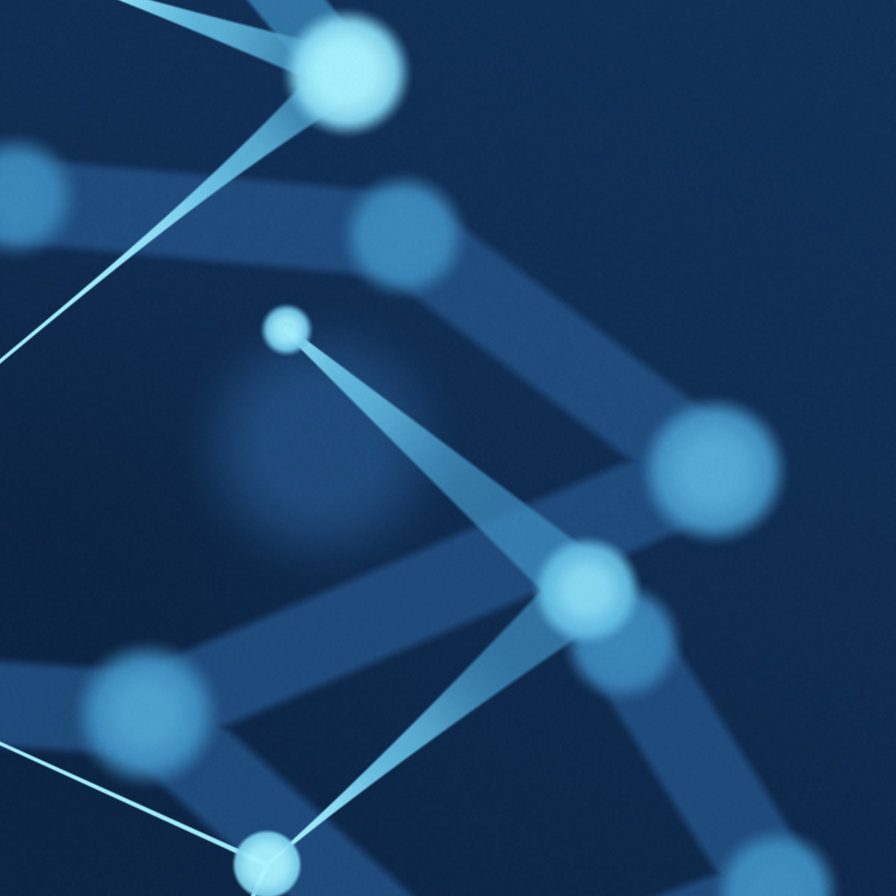
Write a Shadertoy shader that draws this background.

```glsl
// A lattice of glowing blue spheres joined by struts, seen with shallow focus.
// Blurred bands and spheres form the far layer; tapered beams and bright
// spheres lie in front. Everything is a soft-edged distance function.

const vec3 NAVY_LOW  = vec3(0.048, 0.145, 0.272);
const vec3 NAVY_HIGH = vec3(0.067, 0.188, 0.342);
const vec3 BAND_BLUE = vec3(0.128, 0.310, 0.510);
const vec3 MID_BLUE  = vec3(0.235, 0.545, 0.745);
const vec3 SKY_BLUE  = vec3(0.380, 0.730, 0.880);
const vec3 ICE_BLUE  = vec3(0.660, 0.950, 1.000);

const float BAND_HALF_WIDTH = 0.047;
const float BAND_BLUR = 0.008;
const float BAND_OPACITY = 0.88;
const float GRAIN = 0.008;
const float GRAIN_CELLS = 300.0;

// Far bands: start xy, end xy.
const int BANDS = 7;
const vec4 BAND[BANDS] = vec4[](
    vec4(0.018, 0.776, 0.451, 0.737), vec4(0.451, 0.737, 0.797, 0.475),
    vec4(0.797, 0.475, 0.164, 0.203), vec4(0.164, 0.203, -0.10, 0.222),
    vec4(0.164, 0.203, 0.520, -0.117), vec4(0.695, 0.284, 0.867, 0.008),
    vec4(0.867, 0.000, 0.550, -0.120));

// Spheres: centre xy, radius, edge blur; tone runs from 0 (dim) to 1 (ice).
const int FAR_SPHERES = 6;
const int SPHERES = 10;
const vec4 SPHERE[SPHERES] = vec4[](
    vec4(0.018, 0.781, 0.058, 0.018), vec4(0.451, 0.737, 0.060, 0.016),
    vec4(0.797, 0.475, 0.073, 0.015), vec4(0.164, 0.203, 0.070, 0.018),
    vec4(0.695, 0.284, 0.058, 0.014), vec4(0.867, 0.005, 0.060, 0.016),
    vec4(0.387, 0.919, 0.064, 0.012), vec4(0.655, 0.341, 0.054, 0.010),
    vec4(0.320, 0.632, 0.026, 0.005), vec4(0.298, 0.035, 0.037, 0.003));
const float SPHERE_TONE[SPHERES] = float[](
    0.36, 0.39, 0.57, 0.53, 0.35, 0.45, 1.0, 0.84, 0.94, 1.0);

// Front beams: wide end xy, thin end xy; shape is flare, taper power, thin width.
const int BEAMS = 7;
const vec4 BEAM[BEAMS] = vec4[](
    vec4(0.387, 0.919, 0.270, 1.060), vec4(0.387, 0.919, 0.070, 1.026),
    vec4(0.387, 0.919, -0.02, 0.580), vec4(0.655, 0.341, 0.320, 0.632),
    vec4(0.655, 0.341, 0.298, 0.035), vec4(0.298, 0.035, -0.05, 0.193),
    vec4(0.298, 0.035, 0.265, -0.04));
const vec3 BEAM_SHAPE[BEAMS] = vec3[](
    vec3(0.034, 0.01, 0.000), vec3(0.022, 1.3, 0.002),
    vec3(0.026, 3.0, 0.002), vec3(0.032, 1.0, 0.004),
    vec3(0.036, 1.5, 0.0015), vec3(0.001, 1.0, 0.0018),
    vec3(0.001, 1.0, 0.0018));

// Integer hash giving a value from 0 to 1.
float hash(ivec2 cell) {
    uvec2 q = uvec2(cell) * uvec2(1597u, 3812u);
    uint n = (q.x ^ q.y) * 1597334u + 12345u;
    n = (n ^ (n >> 15u)) * 2246822u;
    n ^= n >> 13u;
    return float(n & 65535u) / 65535.0;
}

vec3 glowColor(float tone) {
    vec3 c = mix(BAND_BLUE, MID_BLUE, smoothstep(0.0, 0.4, tone));
    c = mix(c, SKY_BLUE, smoothstep(0.4, 0.66, tone));
    return mix(c, ICE_BLUE, smoothstep(0.66, 1.0, tone));
}

// Soft mask: 1 inside an edge, 0 outside.
float inside(float dist, float blur) {
    return 1.0 - smoothstep(-blur, blur, dist);
}

// x: distance to the segment, y: position along it.
vec2 segment(vec2 p, vec4 ends) {
    vec2 axis = ends.zw - ends.xy;
    float t = clamp(dot(p - ends.xy, axis) / dot(axis, axis), 0.0, 1.0);
    return vec2(length(p - ends.xy - axis * t), t);
}

void addSphere(inout vec3 col, vec2 p, int i) {
    vec4 s = SPHERE[i];
    float d = length(p - s.xy);
    float tone = SPHERE_TONE[i] * (1.0 - 0.22 * smoothstep(0.3, 1.1, d / s.z));
    col = mix(col, glowColor(tone), 0.95 * inside(d - s.z, s.w));
}

void mainImage(out vec4 fragColor, in vec2 fragCoord) {
    float side = min(iResolution.x, iResolution.y);
    vec2 p = (fragCoord - 0.5 * iResolution.xy) / side + 0.5;
    float pixel = 1.0 / side;

    // Deep background with a brighter upper right.
    float light = smoothstep(-0.1, 1.3, 0.4 * p.x + 0.9 * p.y);
    vec3 col = mix(NAVY_LOW, NAVY_HIGH, light);
    col *= 1.0 - 0.10 * exp(-14.0 * dot(p - vec2(0.05, 0.38), p - vec2(0.05, 0.38)));

    // Large defocused sphere, then the far bands merged into one mask.
    float haze = 1.0 - smoothstep(0.055, 0.165, length(p - vec2(0.358, 0.505)));
    col = mix(col, BAND_BLUE, 0.85 * haze);
    float bands = 0.0;
    for (int i = 0; i < BANDS; i++)
        bands = max(bands, inside(segment(p, BAND[i]).x - BAND_HALF_WIDTH, BAND_BLUR));
    col = mix(col, BAND_BLUE, BAND_OPACITY * bands);
    for (int i = 0; i < FAR_SPHERES; i++) addSphere(col, p, i);

    // Beams brighten as they narrow into focus.
    for (int i = 0; i < BEAMS; i++) {
        vec2 seg = segment(p, BEAM[i]);
        vec3 shape = BEAM_SHAPE[i];
        float width = shape.x * pow(max(1.0 - seg.y, 0.0001), shape.y) + shape.z;
        float spread = smoothstep(0.002, 0.028, width);
        float mask = inside(seg.x - width, 0.07 * width + max(0.0012, pixel));
        col = mix(col, glowColor(mix(0.95, 0.43, sqrt(spread))), mask * mix(1.0, 0.72, spread));
    }
    for (int i = FAR_SPHERES; i < SPHERES; i++) addSphere(col, p, i);

    col += GRAIN * (hash(ivec2(floor(p * GRAIN_CELLS)) + 4096) - 0.5);
    fragColor = vec4(col, 1.0);
}
```
